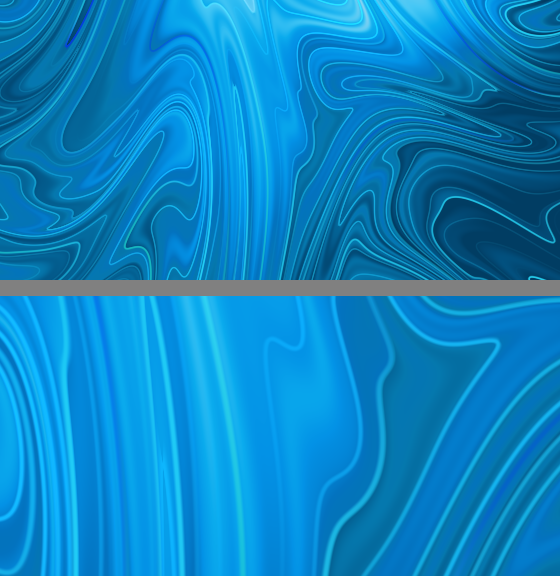
Top: the whole. Bottom: its middle third, enlarged.
Write a Shadertoy shader that draws this background.

```glsl
const int   SHEARS      = 9;      // folds applied to the paint
const float FOLD_FREQ   = 3.3;
const float FOLD_AMP    = 0.31;
const float FREQ_GROWTH = 1.23;
const float AMP_DECAY   = 0.80;
const float TURN        = 2.4;    // angle between successive shears
const float FLATTEN     = 0.8;    // below one draws folds out vertically
const float SHEETS      = 4.0;    // paint sheets per unit of the folded plane
const float LINE_WIDTH  = 0.0058; // in canvas heights
const float CROWDING    = 50.0;   // sheet density where thin detail fades
const float SHEET_TONE  = 3.0;
const float SHADOW_TONE = 2.3;
const float PLEAT_TONE  = 0.50;
const float STRAND_TONE = 0.42;

const vec3 CYAN  = vec3(0.16, 0.86, 0.98);
const vec3 TEAL  = vec3(0.10, 0.76, 0.76);
const vec3 ULTRA = vec3(0.02, 0.18, 0.95);

const int STOPS = 8;
const vec3 RAMP[STOPS] = vec3[STOPS](
    vec3(0.005, 0.24, 0.39), vec3(0.01, 0.34, 0.53),
    vec3(0.02, 0.47, 0.68),  vec3(0.01, 0.45, 0.75),
    vec3(0.01, 0.57, 0.90),  vec3(0.04, 0.67, 0.93),
    vec3(0.27, 0.78, 0.96),  vec3(0.52, 0.82, 0.95));

float hash(float n) {
    return fract(sin(n * 127.1 + 3.7) * 4375.85);
}

// Tone is measured in ramp stops
vec3 ramp(float tone) {
    vec3 color = RAMP[0];
    for (int i = 1; i < STOPS; i++)
        color = mix(color, RAMP[i], clamp(tone - float(i - 1), 0.0, 1.0));
    return color;
}

// Area-preserving sine shears in turning directions, coarse to fine
vec2 foldPaint(vec2 p) {
    p.y *= FLATTEN;
    float freq = FOLD_FREQ, amp = FOLD_AMP;
    for (int i = 0; i < SHEARS; i++) {
        float angle = TURN * float(i) + 0.25;
        vec2 dir = vec2(cos(angle), sin(angle));
        p += amp * vec2(-dir.y, dir.x) * sin(freq * dot(p, dir) + 1.9 * float(i) + 0.6);
        freq *= FREQ_GROWTH;
        amp *= AMP_DECAY;
    }
    return p;
}

float sheetLevel(vec2 q) {
    return SHEETS * (q.x + 0.10 * sin(4.0 * q.y + 1.0));
}

float glow(vec2 p, vec2 center, vec2 radius) {
    vec2 d = (p - center) / radius;
    return exp(-dot(d, d));
}

// Broad light: bright middle, pale top, dim corners
float lightTone(vec2 p) {
    return 1.15
        + 2.8 * glow(p, vec2(1.0, 0.65), vec2(0.60, 0.55))
        + 4.2 * glow(p, vec2(1.52, 1.0), vec2(0.36, 0.25))
        + 1.9 * glow(p, vec2(0.90, 1.06), vec2(0.50, 0.20));
}

// Thin contour where the level is whole; slope is levels per canvas height
float contour(float level, float slope, float width) {
    float distance = abs(level - round(level)) / slope;
    return 1.0 - smoothstep(0.1 * width, width, distance);
}

void mainImage(out vec4 fragColor, in vec2 fragCoord) {
    vec2 p = fragCoord / iResolution.y;
    p.x *= 2.0 * iResolution.y / iResolution.x;
    vec2 q = foldPaint(p);

    // Sheet coordinate and its density on the canvas
    float level = sheetLevel(q);
    vec2 nudge = vec2(0.001, 0.0);
    vec2 gradient = vec2(
        sheetLevel(foldPaint(p + nudge)) - sheetLevel(foldPaint(p - nudge)),
        sheetLevel(foldPaint(p + nudge.yx)) - sheetLevel(foldPaint(p - nudge.yx))) / (2.0 * nudge.x);
    float slope = max(length(gradient), 0.5);
    float detail = 1.0 / (1.0 + pow(slope / CROWDING, 4.0));
    float sheet = floor(level);
    float across = level - sheet;

    // Sheet tones, with a shadow behind each sharp edge
    float tone = lightTone(p + 0.05 * (q - p));
    tone += SHEET_TONE * (mix(hash(sheet), hash(sheet + 1.0), smoothstep(0.0, 1.0, across)) - 0.5);
    float edge = smoothstep(0.0, LINE_WIDTH, across / slope);
    tone -= SHADOW_TONE * edge * exp(-5.5 * across) * (0.3 + 0.7 * hash(sheet + 9.0)) * detail;

    // Slow swells, pleats and fine strands
    tone += 0.5 * sin(3.1 * q.y + 1.7 * q.x);
    tone += PLEAT_TONE * detail * sin(9.5 * level + 1.5 * sin(2.0 * q.y));
    float strandFade = detail * (0.5 + 0.5 * sin(2.3 * q.y + 5.0 * q.x));
    tone += STRAND_TONE * strandFade * (sin(19.0 * level) + sin(31.0 * level + 2.0 * sin(q.y * 3.0)));
    vec3 color = ramp(tone);

    // Faint hairlines between the main edges
    float hairline = contour(level * 3.0 + 0.35, slope * 3.0, LINE_WIDTH * 0.8);
    color += 0.42 * hairline * strandFade * (CYAN - 0.6 * color);

    // Glowing edges, varied along their length
    float id = round(level);
    float pulse = 0.5 + 0.5 * sin(5.0 * q.y + 6.3 * hash(id + 4.0));
    float strength = (0.3 + 0.7 * pulse) * (0.6 + 0.4 * hash(id + 2.0)) * detail;
    vec3 tint = mix(CYAN, TEAL, smoothstep(0.6, 0.95, sin(3.7 * q.y + id * 2.1)));
    tint = mix(tint, ULTRA, smoothstep(0.94, 0.99, sin(2.9 * q.y + id * 4.3)));
    tint = mix(tint, color + 0.15, smoothstep(5.5, 7.0, tone));
    color = mix(color, tint, strength * contour(level, slope, LINE_WIDTH));
    fragColor = vec4(clamp(color, 0.0, 1.0), 1.0);
}
```
